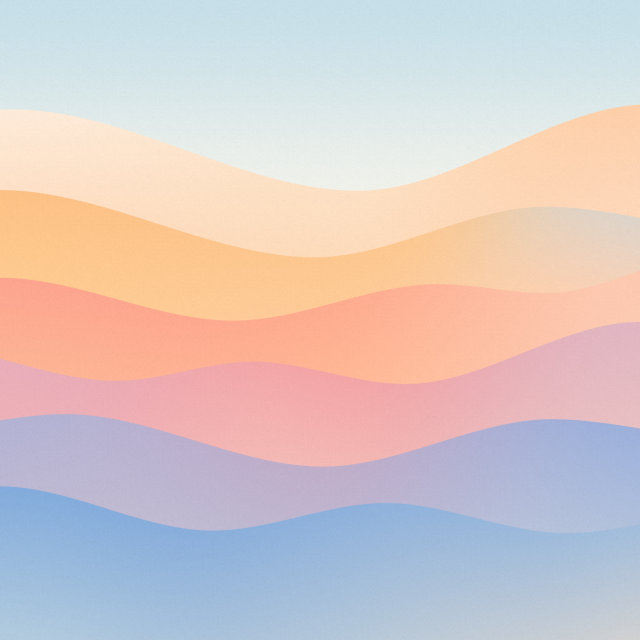
A Shadertoy shader for this background:

```glsl
float hash(vec2 p) {
    return fract(sin(dot(p, vec2(127.1, 311.7))) * 43758.5453);
}

// One eased step between neighbouring crests and troughs
float rise(vec2 a, vec2 b, float x) {
    return (b.y - a.y) * smoothstep(a.x, b.x, x);
}

// Height of a ridge that turns at five points
float ridge(float x, vec2 a, vec2 b, vec2 c, vec2 d, vec2 e) {
    return a.y + rise(a, b, x) + rise(b, c, x) + rise(c, d, x) + rise(d, e, x);
}

// Left, middle and right colours blended across the canvas
vec3 across(float x, vec3 left, vec3 middle, vec3 right) {
    return mix(mix(left, middle, smoothstep(0.0, 0.5, x)), right, smoothstep(0.5, 1.0, x));
}

// Lay a band below its ridge, shading from crest to foot colour
vec3 layBand(vec3 base, float y, float top, float depth, vec3 crest, vec3 foot) {
    float edge = 0.75 / iResolution.y;
    vec3 band = mix(crest, foot, clamp((top - y) / depth, 0.0, 1.0));
    return mix(base, band, smoothstep(-edge, edge, top - y));
}

void mainImage(out vec4 fragColor, in vec2 fragCoord) {
    vec2 uv = fragCoord / iResolution.xy;
    float x = uv.x, y = uv.y;

    // Sky
    vec3 color = mix(vec3(0.945, 0.947, 0.92), vec3(0.775, 0.872, 0.91),
                     smoothstep(0.66, 1.02, y));

    // Cream band
    float top = ridge(x, vec2(0.02, 0.829), vec2(0.56, 0.702), vec2(1.016, 0.837),
                      vec2(1.3, 0.837), vec2(1.6, 0.837));
    color = layBand(color, y, top, 0.14,
        across(x, vec3(0.99, 0.92, 0.85), vec3(0.99, 0.88, 0.77), vec3(0.995, 0.81, 0.66)),
        across(x, vec3(0.995, 0.875, 0.77), vec3(0.99, 0.85, 0.72), vec3(0.99, 0.84, 0.72)));

    // Orange band with a hazy right crest
    top = ridge(x, vec2(0.0, 0.703), vec2(0.492, 0.598), vec2(0.853, 0.677),
                vec2(1.211, 0.629), vec2(1.5, 0.629));
    vec3 haze = mix(vec3(0.99, 0.79, 0.59), vec3(0.865, 0.83, 0.79), smoothstep(0.58, 0.88, x));
    color = layBand(color, y, top, 0.13,
        across(x, vec3(0.99, 0.755, 0.52), vec3(0.99, 0.78, 0.56), haze),
        across(x, vec3(0.995, 0.79, 0.56), vec3(0.995, 0.80, 0.61), vec3(0.98, 0.82, 0.71)));

    // Coral band
    top = ridge(x, vec2(0.0, 0.566), vec2(0.365, 0.499), vec2(0.684, 0.556),
                vec2(0.855, 0.542), vec2(1.107, 0.599));
    color = layBand(color, y, top, 0.15,
        across(x, vec3(0.99, 0.64, 0.56), vec3(0.995, 0.67, 0.56), vec3(0.99, 0.79, 0.69)),
        across(x, vec3(0.99, 0.71, 0.58), vec3(1.0, 0.73, 0.59), vec3(0.985, 0.79, 0.70)));

    // Rose band
    top = ridge(x, vec2(-0.143, 0.464), vec2(0.182, 0.405), vec2(0.395, 0.435),
                vec2(0.634, 0.400), vec2(1.0, 0.497));
    color = layBand(color, y, top, 0.16,
        across(x, vec3(0.91, 0.68, 0.73), vec3(0.955, 0.645, 0.65), vec3(0.88, 0.71, 0.76)),
        across(x, vec3(0.95, 0.70, 0.71), vec3(0.955, 0.73, 0.71), vec3(0.91, 0.75, 0.76)));

    // Lavender band
    top = ridge(x, vec2(-0.13, 0.329), vec2(0.102, 0.353), vec2(0.505, 0.271),
                vec2(0.862, 0.345), vec2(1.172, 0.310));
    color = layBand(color, y, top, 0.17,
        across(x, vec3(0.70, 0.70, 0.83), vec3(0.75, 0.68, 0.79), vec3(0.61, 0.69, 0.86)),
        across(x, vec3(0.76, 0.73, 0.82), vec3(0.75, 0.74, 0.83), vec3(0.70, 0.76, 0.86)));

    // Blue band with a warm lower right corner
    top = ridge(x, vec2(0.0, 0.240), vec2(0.332, 0.171), vec2(0.603, 0.214),
                vec2(0.885, 0.167), vec2(1.172, 0.206));
    color = layBand(color, y, top, 0.23,
        across(x, vec3(0.51, 0.67, 0.86), vec3(0.55, 0.69, 0.86), vec3(0.63, 0.74, 0.86)),
        across(x, vec3(0.69, 0.79, 0.87), vec3(0.72, 0.79, 0.85), vec3(0.87, 0.84, 0.81)));

    // Fine paper grain
    color += 0.014 * (hash(floor(uv * 512.0)) - 0.5);
    fragColor = vec4(color, 1.0);
}
```
